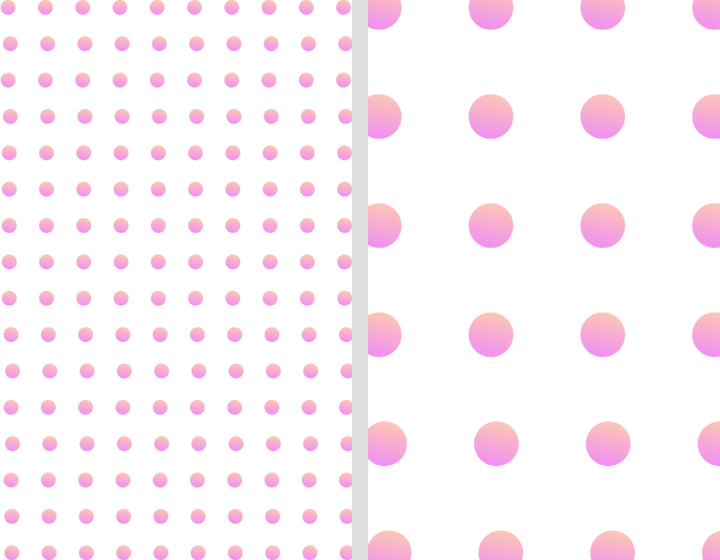
Left, the full canvas; right, a detail of the centre.
Reproduce this pattern procedurally as a Shadertoy shader.

```glsl
const vec2 GRID = vec2(10.0, 16.0);
const vec2 PITCH = vec2(0.06654, 0.06493);      // in canvas heights
const vec2 FIRST_DOT = vec2(0.0146, 0.0131);    // from the top left corner
const float RADIUS = 0.0133;
const vec3 PAPER = vec3(1.0);
const vec3 ORCHID = vec3(0.94, 0.56, 0.95);
const vec3 PEACH = vec3(0.99, 0.78, 0.71);

// Sideways shift of a row: two zigzag bands and a step to the right
float rowShift(float row, float unit) {
    float zigzag = 1.0 - 2.0 * mod(row, 2.0);
    float upperBand = 1.0 - step(4.0, row);
    float lowerBand = step(9.0, row) * (1.0 - step(14.0, row));
    float base = mix(1.5, 5.0, step(9.0, row));
    return unit * (base + zigzag * (lowerBand - 1.5 * upperBand));
}

// Offset from the centre of the nearest dot
vec2 nearestDot(vec2 p, vec2 first, vec2 pitch, vec2 count) {
    float row = clamp(round((p.y - first.y) / pitch.y), 0.0, count.y - 1.0);
    p.x -= rowShift(row, pitch.x / 51.1);
    float column = clamp(round((p.x - first.x) / pitch.x), 0.0, count.x - 1.0);
    return p - first - pitch * vec2(column, row);
}

// Slightly tilted gradient across one dot
vec3 dotColor(vec2 local, float radius, vec3 low, vec3 high) {
    float t = dot(local / radius, normalize(vec2(0.2, -1.0)));
    return mix(low, high, clamp(0.5 + 0.5 * t, 0.0, 1.0));
}

float discMask(vec2 local, float radius, float pixel) {
    return clamp(0.5 - (length(local) - radius) / pixel, 0.0, 1.0);
}

void mainImage(out vec4 fragColor, in vec2 fragCoord) {
    float pixel = 1.0 / iResolution.y;
    vec2 p = vec2(fragCoord.x, iResolution.y - fragCoord.y) * pixel;

    vec2 local = nearestDot(p, FIRST_DOT, PITCH, GRID);
    vec3 ink = dotColor(local, RADIUS, ORCHID, PEACH);
    float mask = discMask(local, RADIUS, 1.3 * pixel);

    fragColor = vec4(mix(PAPER, ink, mask), 1.0);
}
```
